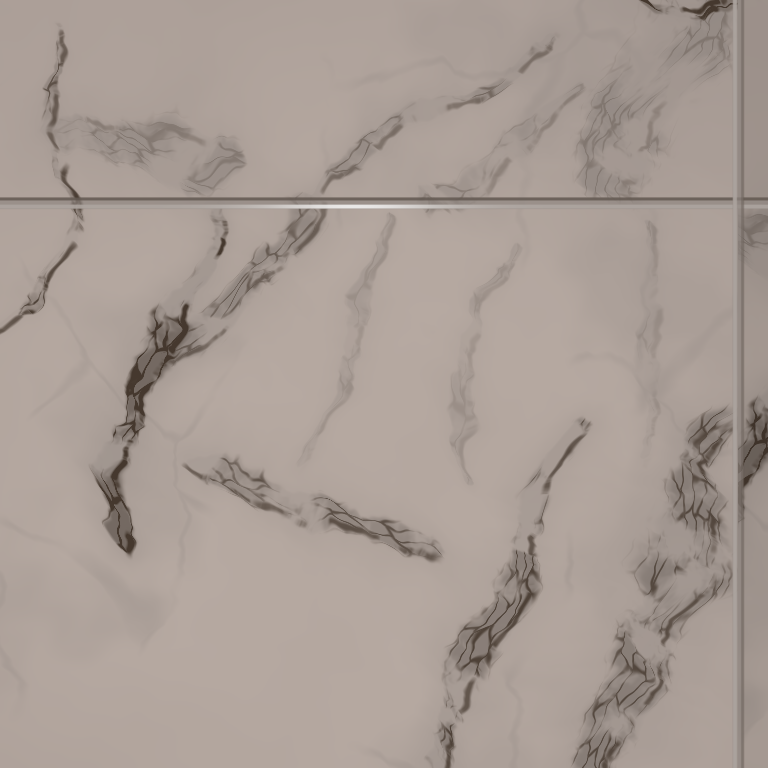
Give the GLSL for this texture, as a Shadertoy shader.

```glsl
// Beige marble wall tiles with ragged grey-brown veins and bevelled seams.

const vec3 STONE_LIGHT = vec3(0.712, 0.661, 0.630);
const vec3 STONE_SHADE = vec3(0.672, 0.622, 0.595);
const vec3 VEIN_GREY = vec3(0.565, 0.530, 0.510);
const vec3 VEIN_INK = vec3(0.270, 0.220, 0.180);
const vec3 SEAM_DARK = vec3(0.360, 0.320, 0.290);
const vec3 SEAM_GREY = vec3(0.560, 0.525, 0.505);
const vec3 SEAM_LIGHT = vec3(0.680, 0.650, 0.630);
const vec2 SEAM = vec2(0.961, 0.735);

// Main veins: start and end points
const int VEINS = 12;
const vec4 PATHS[VEINS] = vec4[VEINS](
    vec4(0.29, 0.74, 0.157, 0.31), vec4(0.72, 0.97, 0.41, 0.74),
    vec4(0.40, 0.73, 0.22, 0.56), vec4(0.09, 0.75, -0.02, 0.56),
    vec4(0.07, 0.95, 0.085, 0.74), vec4(0.10, 0.80, 0.31, 0.79),
    vec4(0.90, 0.97, 0.80, 0.76), vec4(0.79, 1.0, 0.97, 1.0),
    vec4(0.28, 0.42, 0.55, 0.27), vec4(0.76, 0.43, 0.575, 0.0),
    vec4(0.95, 0.44, 0.78, 0.0), vec4(0.76, 0.88, 0.55, 0.72));
// Bend, half width, grey amount, ink amount (its sign picks the inked side)
const vec4 STYLES[VEINS] = vec4[VEINS](
    vec4(-0.03, 0.022, 0.9, 1.0), vec4(0.01, 0.014, 0.6, 0.4),
    vec4(0.015, 0.03, 0.7, 0.5), vec4(0.035, 0.01, 0.4, 0.75),
    vec4(0.0, 0.008, 0.4, 0.6), vec4(0.03, 0.045, 0.65, 0.25),
    vec4(0.0, 0.08, 0.75, 0.25), vec4(-0.03, 0.01, 0.5, 0.9),
    vec4(-0.01, 0.025, 0.6, -0.6), vec4(-0.03, 0.027, 0.75, 0.7),
    vec4(0.0, 0.05, 0.85, 0.65), vec4(0.0, 0.02, 0.5, 0.25));

vec2 hash2(vec2 c) {
    c = vec2(dot(c, vec2(127.1, 311.7)), dot(c, vec2(269.5, 183.3)));
    return fract(sin(c) * 43758.5);
}

// Distances to the nearest and second nearest cell points
vec2 cellular(vec2 p) {
    vec2 cell = floor(p), nearest = vec2(8.0);
    for (int y = -1; y <= 1; y++)
    for (int x = -1; x <= 1; x++) {
        vec2 c = cell + vec2(x, y);
        float d = length(c + hash2(c) - p);
        nearest = d < nearest.x ? vec2(d, nearest.x) : vec2(nearest.x, min(nearest.y, d));
    }
    return nearest;
}

// Rotated sine octaves, roughly -1 to 1
float layeredSines(vec2 p) {
    float sum = 0.0, amp = 0.5;
    for (int i = 0; i < 5; i++) {
        sum += amp * sin(p.x + 1.4 * sin(p.y));
        p = mat2(0.8, 0.6, -0.6, 0.8) * p * 1.9 + 1.7;
        amp *= 0.58;
    }
    return sum;
}

vec2 warp(vec2 p) {
    float amp = 0.015, freq = 15.0;
    for (int i = 0; i < 6; i++) {
        p += amp * sin(freq * p.yx + vec2(1.7, 4.1) * float(i + 1));
        p += 0.4 * amp * sin(freq * 1.3 * (p.x + p.y) + float(i));
        freq *= 1.9;
        amp *= 0.53;
    }
    return p;
}

// Returns grey and ink coverage of one bent vein
vec2 vein(vec2 p, vec4 path, vec4 style, float mottle, float seed) {
    vec2 axis = path.zw - path.xy, rel = p - path.xy;
    float len = length(axis);
    axis /= len;
    float along = dot(rel, axis);
    float t = clamp(along / len, 0.0, 1.0);
    float across = dot(rel, vec2(-axis.y, axis.x)) - style.x * 4.0 * t * (1.0 - t);
    float overrun = along - t * len;
    float d = length(vec2(across, overrun));
    if (d > 6.0 * style.y) return vec2(0.0);

    float width = style.y * (0.55 + 0.45 * sin(3.1416 * t));
    width *= 1.0 + 0.4 * layeredSines(vec2(along * 25.0 + seed * 9.0, seed));
    float body = smoothstep(1.15, 0.6, d / width);
    float halo = 0.3 * exp(-d * d / (4.0 * width * width));

    // Broken dark rim and stretched cracks inside the body
    vec2 cells = cellular(vec2(along * 22.0, across * 75.0) + seed * 7.0);
    float crack = 1.0 - smoothstep(0.02, 0.2, cells.y - cells.x);
    float rim = smoothstep(0.006, 0.001, abs(across - sign(style.w) * 0.55 * width));
    rim *= smoothstep(-0.4, 0.3, layeredSines(vec2(along * 60.0, seed * 5.0)));
    rim *= smoothstep(0.02, 0.0, abs(overrun));
    float amount = abs(style.w);
    float ink = max(rim, crack * body * mottle) + 0.4 * amount * body * mottle;
    return vec2(style.z * max(body * mix(0.5, 1.0, mottle), halo), min(amount * ink, 1.0));
}

vec2 layer(vec2 below, vec2 above) {
    return vec2(1.0 - (1.0 - below.x) * (1.0 - above.x), max(below.y, above.y));
}

vec3 marble(vec2 p) {
    vec2 q = warp(p);
    float clouds = layeredSines(p * 7.0 + 2.0);
    float mottle = smoothstep(-0.5, 0.5, layeredSines(q * 42.0));
    vec2 cover = vec2(0.0);
    for (int i = 0; i < VEINS; i++)
        cover = layer(cover, vein(q, PATHS[i], STYLES[i], mottle, float(i) + 1.0));

    // Faint steep arcs
    for (int i = 0; i < 3; i++) {
        float k = float(i);
        vec2 top = vec2(0.49 + 0.17 * k, 0.70);
        vec4 path = vec4(top, top + vec2(0.05 * k - 0.07, -0.30));
        cover = layer(cover, vein(q, path, vec4(-0.05 * k * (2.0 - k), 0.013, 0.4, 0.12), mottle, k + 20.0));
    }

    // Hairline web and soft haze
    vec2 cells = cellular(q * vec2(4.5, 3.2) + 3.0);
    float web = smoothstep(0.07, 0.0, cells.y - cells.x) * smoothstep(0.0, 0.6, clouds);
    float haze = 0.22 * smoothstep(0.1, 0.9, clouds);
    cover = layer(cover, vec2(max(0.35 * web, haze), 0.0));

    float light = 1.0 - smoothstep(0.25, 0.8, length(p - vec2(0.42, 0.38)));
    vec3 stone = mix(STONE_SHADE, STONE_LIGHT, light) + 0.006 * clouds;
    return mix(mix(stone, VEIN_GREY, cover.x), VEIN_INK, cover.y);
}

float stripe(float d, float halfWidth, float soft) {
    return 1.0 - smoothstep(halfWidth - soft, halfWidth + soft, abs(d));
}

// Bevelled joint at signed distance d
vec3 seam(vec3 col, float d, float shade, float glint, float soft) {
    col = mix(col, SEAM_GREY, 0.65 * stripe(d, 0.007, soft));
    col = mix(col, SEAM_DARK, shade * stripe(d - 0.006, 0.002, soft));
    return mix(col, mix(SEAM_LIGHT, vec3(0.97), glint), 0.85 * stripe(d + 0.004, 0.0025, soft));
}

void mainImage(out vec4 fragColor, in vec2 fragCoord) {
    vec2 p = fragCoord / iResolution.y;
    float soft = max(0.0012, 0.75 / iResolution.y);
    bool nextTile = p.x > SEAM.x;
    vec3 col = marble(nextTile ? p + vec2(-0.78, 0.12) : p) * (nextTile ? 0.91 : 1.0);
    float glint = exp(-pow((p.x - 0.46) / 0.12, 2.0));
    col = seam(col, p.y - SEAM.y, 0.75, glint, soft);
    col = seam(col, p.x - SEAM.x, 0.4, 0.0, soft);
    fragColor = vec4(col, 1.0);
}
```
